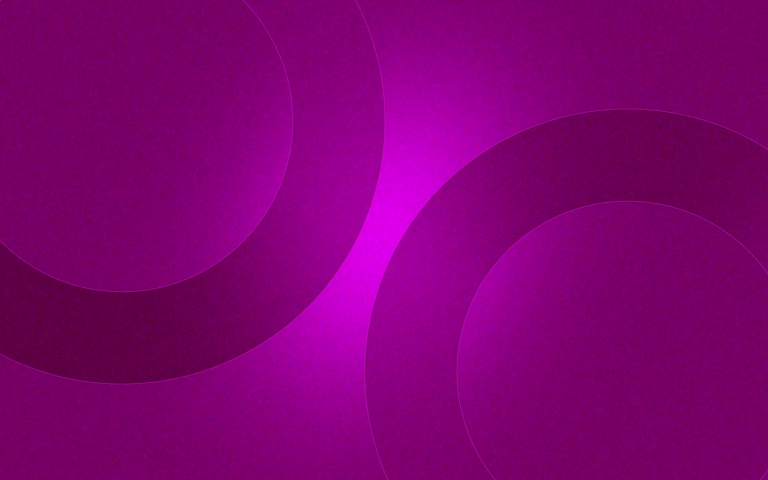
Reproduce this background procedurally as a Shadertoy shader.

```glsl
// Two broad translucent rings curve past a magenta glow on grainy purple.
// Rings dim the glow and tint the base by direction; a linear ramp turns
// brightness into colour, with cellular colour grain and thin pink rims.

const float OUTER_RADIUS = 0.548;
const float INNER_RADIUS = 0.356;
const float BASE_LEVEL = 0.463;
const float GLOW_LEVEL = 0.405;
const float RING_GLOW = 0.17;
const vec3 RIM_COLOR = vec3(0.80, 0.14, 0.78);

vec2 hash22(vec2 p) {
    vec3 q = fract(p.xyx * vec3(0.1031, 0.1030, 0.0973));
    q += dot(q, q.yzx + 33.33);
    return fract((q.xx + q.yz) * q.zy);
}

// Two signed random tones of the nearest scattered cell
vec2 cellTones(vec2 p) {
    vec2 cell = floor(p);
    vec2 local = fract(p);
    vec2 owner = cell;
    float nearest = 8.0;
    for (int y = -1; y <= 1; y++) {
        for (int x = -1; x <= 1; x++) {
            vec2 offset = vec2(x, y);
            vec2 delta = offset + hash22(cell + offset) - local;
            float dist = dot(delta, delta);
            if (dist < nearest) {
                nearest = dist;
                owner = cell + offset;
            }
        }
    }
    return hash22(owner + 57.0) - 0.5;
}

// Gaussian glow stretched along a unit axis
float glow(vec2 p, vec2 axis, vec2 size) {
    vec2 q = vec2(dot(p, axis), dot(p, vec2(-axis.y, axis.x))) / size;
    return exp(-dot(q, q));
}

// Coverage of the band between both radii
float ringCover(vec2 p, float pixel) {
    float middle = 0.5 * (OUTER_RADIUS + INNER_RADIUS);
    float halfWidth = 0.5 * (OUTER_RADIUS - INNER_RADIUS);
    float edge = abs(length(p) - middle) - halfWidth;
    return clamp(0.5 - edge / pixel, 0.0, 1.0);
}

// Base tint of a ring: x = light factor, y = factor facing darkDir
float ringTint(vec2 p, vec2 darkDir, vec2 factors, vec2 spread) {
    float facing = dot(p, darkDir) / max(length(p), 0.001);
    return mix(factors.x, factors.y, smoothstep(spread.x, spread.y, facing));
}

// Thin line along both borders of a ring
float ringRim(vec2 p, float pixel) {
    const float HALF_LINE = 0.0009;
    float radius = length(p);
    float edge = min(abs(radius - OUTER_RADIUS), abs(radius - INNER_RADIUS));
    float cover = clamp(0.5 + (HALF_LINE - edge) / pixel, 0.0, 1.0);
    return cover * min(1.0, 2.0 * HALF_LINE / pixel);
}

// Ramp from deep wine to bright magenta
vec3 magentaRamp(float value) {
    return vec3(value, 0.0, 1.3 * value - 0.21);
}

void mainImage(out vec4 fragColor, in vec2 fragCoord) {
    // Centred coordinates, canvas height = 1
    vec2 p = (fragCoord - 0.5 * iResolution.xy) / iResolution.y;
    float pixel = 1.0 / iResolution.y;
    vec2 upperLeft = p - vec2(-0.546, 0.248);
    vec2 lowerRight = p - vec2(0.508, -0.275);

    // Backdrop and diagonal glow
    float light = glow(p - vec2(0.0, 0.01), vec2(0.42, 0.908), vec2(0.35, 0.275));
    float value = BASE_LEVEL + GLOW_LEVEL * light;

    // Rings
    float tintA = ringTint(upperLeft, vec2(-0.423, -0.906), vec2(1.05, 0.80), vec2(-0.3, 0.9));
    float tintB = ringTint(lowerRight, vec2(-0.087, 0.996), vec2(1.03, 0.88), vec2(0.45, 1.0));
    float ringLight = RING_GLOW * light;
    value = mix(value, BASE_LEVEL * tintA + ringLight, ringCover(upperLeft, pixel));
    value = mix(value, BASE_LEVEL * tintB + ringLight, ringCover(lowerRight, pixel));

    // Irregular grain: fine tones and wider red-blue patches
    vec2 fine = cellTones(p * 210.0 + 700.0);
    vec2 patches = cellTones(p * 90.0 + 300.0);
    vec3 color = magentaRamp(value + 0.018 * fine.x);
    color.r += 0.035 * fine.y + 0.018 * patches.x;
    color.b += 0.035 * fine.x + 0.03 * patches.y;

    // Pink rims
    float rim = max(ringRim(upperLeft, pixel), ringRim(lowerRight, pixel));
    color = mix(color, RIM_COLOR, 0.5 * rim);

    fragColor = vec4(clamp(color, 0.0, 1.0), 1.0);
}
```
